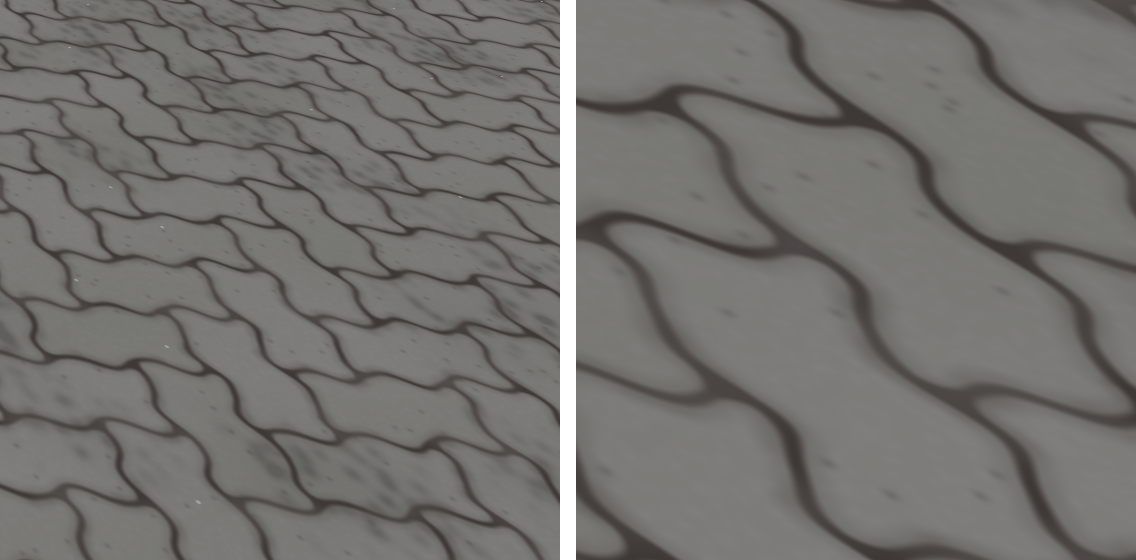
Left: the whole. Right: its middle third, enlarged.
A WebGL 1 fragment shader for this texture:

```glsl
precision highp float;
// Wavy concrete pavers laid in a herringbone, seen at a slant.
// The canvas is projected back onto the ground, bent by sines so straight
// joints become waves, then split into 2:1 blocks with soiled edges.

uniform vec2 u_resolution;

// Ground to canvas: origin, the two paving axes (y down), and recession
const vec2 GROUND_ORIGIN = vec2(0.302, 0.427);
const vec2 AXIS_U = vec2(0.1214, 0.0072);
const vec2 AXIS_V = vec2(-0.0582, -0.0612);
const float RECESSION = 0.052;

const float WAVE = 0.085;        // joint waviness, in block widths
const float WOBBLE = 0.018;      // uneven laying
const float JOINT_HALF = 0.037;
const float JOINT_SOFT = 0.026;
const float EDGE_REACH = 0.19;   // width of the soiled border
const float TAU = 6.28318;

const vec3 STONE = vec3(0.465, 0.465, 0.452);
const vec3 PALE = vec3(0.507, 0.500, 0.492);
const vec3 DIRT = vec3(0.345, 0.335, 0.325);
const vec3 EDGE_GRIME = vec3(0.375, 0.362, 0.350);
const vec3 JOINT = vec3(0.235, 0.210, 0.205);
const vec3 FLECK = vec3(0.70, 0.70, 0.69);

float hash(vec2 p) {
  return fract(sin(dot(p, vec2(127.1, 311.7))) * 43758.547);
}

// Cellular field of soft round spots; share is the fraction of cells used
float spots(vec2 p, float share, float sharpness) {
  vec2 cell = floor(p);
  float sum = 0.0;
  for (int j = -1; j <= 1; j++) {
    for (int i = -1; i <= 1; i++) {
      vec2 n = cell + vec2(float(i), float(j));
      vec2 d = p - n - vec2(hash(n), hash(n + 41.3));
      sum += step(hash(n + 17.9), share) * exp(-sharpness * dot(d, d));
    }
  }
  return sum;
}

float cross2(vec2 a, vec2 b) {
  return a.x * b.y - a.y * b.x;
}

// Inverse perspective: canvas point (y down) to paving coordinates
vec2 toGround(vec2 p) {
  float m = cross2(AXIS_U, p);
  float v = (cross2(AXIS_U, GROUND_ORIGIN) - m)
          / (RECESSION * m - cross2(AXIS_U, AXIS_V));
  float u = (p.x * (1.0 + RECESSION * v) - GROUND_ORIGIN.x - AXIS_V.x * v) / AXIS_U.x;
  return vec2(u + 1.0, v + 0.5);
}

// Herringbone: xy = block id, z = rounded distance to the block edge
vec3 herringbone(vec2 q) {
  vec2 cell = floor(q);
  float k = mod(cell.x - cell.y, 4.0);
  bool lying = k < 1.5;
  vec2 corner = lying ? cell - vec2(k, 0.0) : cell - vec2(0.0, 3.0 - k);
  vec2 size = lying ? vec2(2.0, 1.0) : vec2(1.0, 2.0);
  vec2 inset = min(q - corner, corner + size - q);
  float edge = EDGE_REACH - length(max(EDGE_REACH - inset, 0.0));
  return vec3(corner, edge);
}

void main() {
  vec2 uv = gl_FragCoord.xy / u_resolution;
  vec2 ground = toGround(vec2(uv.x, 1.0 - uv.y));
  float pixel = (1.0 + RECESSION * ground.y) / (AXIS_U.x * u_resolution.x);

  // Bend the grid so that every block gets wavy sides
  vec2 bent = ground + WAVE * vec2(sin(TAU * ground.y), -sin(TAU * ground.x));
  bent += WOBBLE * (sin(ground.yx * vec2(3.7, 4.3) + ground * 1.9)
                  + 0.5 * sin(ground.yx * 13.0 + ground * 7.0));
  vec3 block = herringbone(bent);

  // Block tone with slow drift and fine grain
  float drift = sin(ground.x * 1.3 + 2.0 * sin(ground.y * 0.7))
              + sin(ground.y * 2.1 - ground.x * 0.8);
  float grain = spots(ground * 15.0, 0.6, 5.0);
  float tone = 0.22 + 0.4 * hash(block.xy) + 0.12 * drift + 0.2 * (grain - 0.4);
  vec3 color = mix(STONE, PALE, clamp(tone, 0.0, 1.0));

  // Stains gather in patches, small pits lie anywhere
  float patches = spots(ground * 0.65 + 5.0, 0.4, 5.0);
  float mottle = spots(ground * vec2(5.0, 4.0), 0.5, 5.0);
  float pits = spots(ground * 4.5 + 30.0, 0.16, 45.0);
  float stain = patches * (0.15 + 0.55 * mottle) + 0.4 * pits;
  color = mix(color, DIRT, clamp(stain, 0.0, 0.75));

  // Grime fades inward from the edges, unevenly
  float grime = 1.0 - smoothstep(0.0, EDGE_REACH, block.z);
  color = mix(color, EDGE_GRIME, grime * clamp(0.45 + 0.45 * mottle, 0.0, 0.9));

  // Recessed joint of varying depth
  float depth = clamp(0.58 + 0.45 * spots(ground * 1.7 + 9.0, 0.6, 4.0), 0.0, 0.95);
  float soft = JOINT_SOFT + pixel;
  float joint = 1.0 - smoothstep(JOINT_HALF - soft, JOINT_HALF + soft, block.z);
  color = mix(color, JOINT, joint * depth);

  // Rare bright flecks
  float fleck = smoothstep(0.3, 0.9, spots(ground * 1.6 + 60.0, 0.06, 350.0));
  color = mix(color, FLECK, 0.7 * fleck);

  gl_FragColor = vec4(color, 1.0);
}
```
